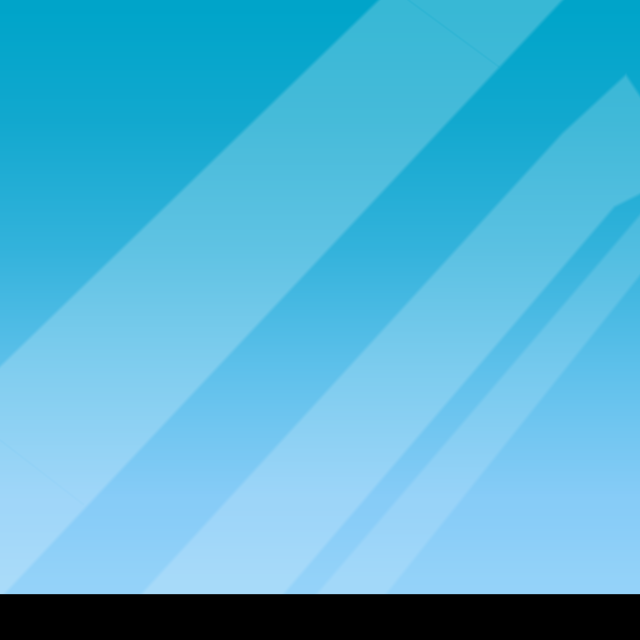
Give the GLSL for this background, as a WebGL 1 fragment shader.

```glsl
precision highp float;
// Slanted pale light beams across a blue sky gradient above a black floor strip.
uniform vec2 u_resolution;

// Signed distance to the line from a to b, positive on its left side
float leftOf(vec2 p, vec2 a, vec2 b) {
  vec2 d = normalize(b - a);
  return d.x * (p.y - a.y) - d.y * (p.x - a.x);
}

float segment(vec2 p, vec2 a, vec2 b) {
  vec2 d = b - a;
  return length(p - a - d * clamp(dot(p - a, d) / dot(d, d), 0.0, 1.0));
}

// Soft coverage of a shape whose inside distance is positive
float cover(float inside, float blur) {
  return smoothstep(-blur, blur, inside);
}

vec3 skyColor(float y) {
  vec3 sky = mix(vec3(0.58, 0.825, 0.975), vec3(0.53, 0.80, 0.97), smoothstep(0.07, 0.22, y));
  sky = mix(sky, vec3(0.37, 0.755, 0.92), clamp((y - 0.22) / 0.20, 0.0, 1.0));
  sky = mix(sky, vec3(0.20, 0.70, 0.86), clamp((y - 0.42) / 0.19, 0.0, 1.0));
  sky = mix(sky, vec3(0.07, 0.66, 0.81), clamp((y - 0.61) / 0.20, 0.0, 1.0));
  return mix(sky, vec3(0.0, 0.645, 0.79), clamp((y - 0.81) / 0.17, 0.0, 1.0));
}

void main() {
  vec2 p = gl_FragCoord.xy / u_resolution;
  float pixel = 1.0 / min(u_resolution.x, u_resolution.y);
  float blur = max(0.004, pixel);

  // Wide beam
  float wide = min(leftOf(p, vec2(0.0065, 0.0716), vec2(0.879, 1.0)),
                   leftOf(p, vec2(0.592, 1.0), vec2(0.0, 0.427)));

  // Middle beam: pointed tip and a notch where its lower edge turns outward
  float middle = min(leftOf(p, vec2(0.879, 0.792), vec2(0.221, 0.0716)),
                     leftOf(p, vec2(0.978, 0.883), vec2(0.879, 0.792)));
  middle = min(middle, leftOf(p, vec2(1.0, 0.85), vec2(0.978, 0.883)));
  middle = min(middle, max(leftOf(p, vec2(0.443, 0.0716), vec2(0.96, 0.677)),
                           leftOf(p, vec2(0.96, 0.677), vec2(1.0, 0.697))));

  // Narrow beam
  float narrow = min(leftOf(p, vec2(0.603, 0.0716), vec2(1.0, 0.57)),
                     leftOf(p, vec2(1.0, 0.664), vec2(0.495, 0.0716)));

  float light = 0.235 * cover(wide, blur) + 0.21 * cover(middle, blur)
              + 0.16 * cover(narrow, blur);

  // Faint seams across the wide beam
  float seam = min(segment(p, vec2(0.638, 1.0), vec2(0.779, 0.896)),
                   segment(p, vec2(0.0, 0.3125), vec2(0.130, 0.212)));
  light -= 0.04 * (1.0 - smoothstep(0.0, max(0.003, pixel), seam));

  vec3 color = mix(skyColor(p.y), vec3(0.94, 0.97, 0.99), light);

  // Floor strip
  color *= cover(p.y - 0.0716, 0.7 * pixel);
  gl_FragColor = vec4(color, 1.0);
}
```
